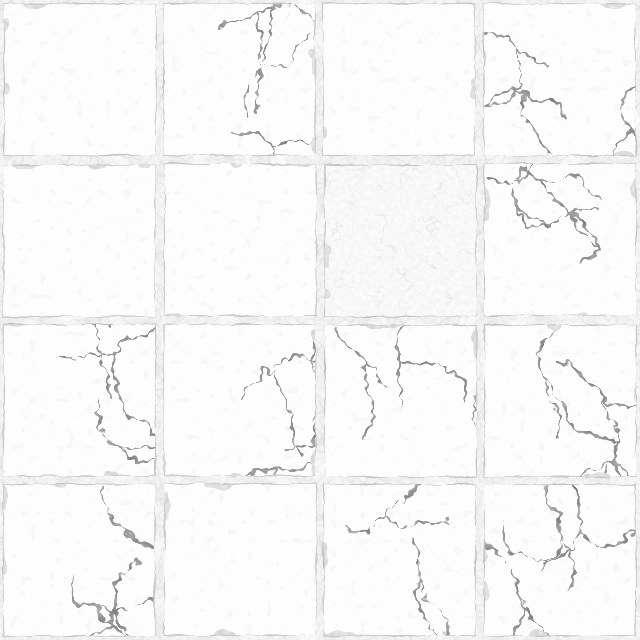
Reproduce this texture map procedurally as a WebGL 2 fragment shader.

```glsl
#version 300 es
precision highp float;

uniform vec2 u_resolution;
out vec4 fragColor;

// Layout, in tile widths
const float TILES = 4.0;
const float TILE_HALF = 0.474;
const float TILE_JITTER = 0.012;
const int CRACKED_TILES = 0xA8FD;   // one bit per tile, from the lower left
const vec2 ROUGH_TILE = vec2(2.0, 2.0);

// Wear
const int CRACKS = 6;
const int CRACK_STEPS = 6;
const float CRACK_HALF_WIDTH = 0.0055;
const float BRANCH_HEADING = -0.95;
const float EDGE_HALF_WIDTH = 0.0025;
const int CHIPS = 3;

// Grey levels
const float GLAZE = 0.992;
const float ROUGH_GLAZE = 0.972;
const float GROUT = 0.95;
const float CHIP = 0.87;
const float EDGE_LINE = 0.73;
const float CRACK_DARK = 0.5;
const float CRACK_PALE = 0.68;

vec2 hash2(vec2 p) {
    vec3 a = fract(p.xyx * vec3(0.1031, 0.1030, 0.0973));
    a += dot(a, a.yzx + 33.33);
    return fract((a.xx + a.yz) * a.zy);
}

float cornerGradient(vec2 cell, vec2 offset, float period) {
    float angle = 6.28319 * hash2(mod(cell, period) + 3.7).x;
    return dot(vec2(cos(angle), sin(angle)), offset);
}

// Gradient noise that wraps around the canvas; frequency is per tile
float noise(vec2 g, float frequency, float shift) {
    vec2 p = g * frequency + shift;
    float period = TILES * frequency;
    vec2 i = floor(p), f = p - i;
    vec2 u = f * f * f * (f * (f * 6.0 - 15.0) + 10.0);
    vec2 e = vec2(1.0, 0.0);
    float low = mix(cornerGradient(i, f, period), cornerGradient(i + e, f - e, period), u.x);
    float high = mix(cornerGradient(i + e.yx, f - e.yx, period),
                     cornerGradient(i + 1.0, f - 1.0, period), u.x);
    return mix(low, high, u.y);
}

float segmentDistance(vec2 p, vec2 a, vec2 b) {
    vec2 ab = b - a;
    return length(p - a - ab * clamp(dot(p - a, ab) / dot(ab, ab), 0.0, 1.0));
}

// Random walks from the tile border, each second one forking off the last
float crackDistance(vec2 p, vec2 id) {
    float d = 1.0;
    vec2 fork = vec2(0.0);
    for (int i = 0; i < CRACKS; i++) {
        vec2 seed = id * 19.0 + float(i) * vec2(7.0, 13.0) + 5.0;
        vec2 r = hash2(seed);
        vec2 side = r - 0.5;
        vec2 a = 0.47 * side / max(max(abs(side.x), abs(side.y)), 0.01);
        float heading = atan(-a.y, -a.x) + 2.0 * (hash2(seed + 41.0).x - 0.5);
        if (i % 2 == 1) {
            a = fork;
            heading = BRANCH_HEADING + 1.6 * side.x;
        }
        for (int j = 0; j < CRACK_STEPS; j++) {
            vec2 turn = hash2(seed + vec2(float(j) * 3.0 + 90.0, 57.0));
            heading += 1.7 * (turn.x - 0.5);
            vec2 b = a + (0.05 + 0.1 * turn.y) * vec2(cos(heading), sin(heading));
            d = min(d, segmentDistance(p, a, b));
            if (j == 2) fork = b;
            a = b;
        }
    }
    return d;
}

// Broken half-ellipses along the tile border
float chipCover(vec2 p, vec2 id, float rough, float px) {
    float cover = 0.0;
    for (int i = 0; i < CHIPS; i++) {
        vec2 r = hash2(id * 23.0 + float(i) * 11.0 + 2.0);
        vec2 size = hash2(id * 29.0 + float(i) * 5.0 + 71.0);
        float angle = 1.570796 * floor(r.x * 4.0);
        vec2 n = vec2(cos(angle), sin(angle));
        float span = 0.03 + 0.06 * size.x, depth = 0.015 + 0.025 * size.y;
        vec2 e = vec2((dot(p, vec2(-n.y, n.x)) - 0.85 * (r.y - 0.5)) / span,
                      (TILE_HALF - dot(p, n)) / depth);
        cover = max(cover, smoothstep(-0.5, 0.5, (1.0 - length(e) + 0.7 * rough) * depth / px));
    }
    return cover;
}

void main() {
    vec2 g = TILES * gl_FragCoord.xy / u_resolution;
    float px = TILES / min(u_resolution.x, u_resolution.y);
    vec2 id = floor(g);
    vec2 p = fract(g) - 0.5 + TILE_JITTER * (hash2(id + 61.0) - 0.5);
    float broad = noise(g, 6.0, 0.0), medium = noise(g, 14.0, 31.0), fine = noise(g, 32.0, 17.0);

    // Glaze with faint specks
    float shade = GLAZE - 0.022 * smoothstep(0.3, 0.42, noise(g, 17.0, 9.0)) + 0.006 * fine;
    if (id == ROUGH_TILE) {
        float relief = noise(g, 5.0, 23.0) + 0.5 * medium + 0.2 * fine;
        float ridge = 1.0 - smoothstep(0.015, 0.06, abs(relief));
        shade = ROUGH_GLAZE - 0.05 * ridge * smoothstep(-0.2, 0.3, broad)
              + 0.025 * fine + 0.02 * noise(g, 60.0, 3.0);
    }

    // Cracks, jagged and broken
    if (((CRACKED_TILES >> int(id.x + TILES * id.y)) & 1) == 1) {
        vec2 warp = 0.05 * vec2(broad, noise(g, 7.0, 43.0))
                  + 0.03 * vec2(noise(g, 22.0, 5.0), noise(g, 22.0, 67.0));
        float width = CRACK_HALF_WIDTH + 0.011 * noise(g, 9.0, 29.0) + 0.009 * fine;
        float crack = smoothstep(0.5, -0.5, (crackDistance(p + warp, id) - width) / px);
        shade = mix(shade, mix(CRACK_DARK, CRACK_PALE, 0.5 + medium), crack);
    }

    // Chips, grout and the worn edge line
    shade = mix(shade, CHIP + 0.08 * fine, chipCover(p, id, medium, px));
    float edge = max(abs(p.x), abs(p.y)) - TILE_HALF + 0.012 * broad + 0.006 * fine;
    float streak = 1.0 - smoothstep(0.02, 0.1, abs(medium + 0.4 * broad));
    float grout = GROUT + 0.05 * broad + 0.03 * fine - 0.035 * streak;
    shade = mix(shade, grout, smoothstep(-0.5, 0.5, edge / px));
    float lineWidth = EDGE_HALF_WIDTH + 0.008 * noise(g, 5.0, 53.0) + 0.004 * medium;
    float line = smoothstep(0.5, -0.5, (abs(edge) - lineWidth) / px);
    shade = mix(shade, EDGE_LINE + 0.15 * medium, 0.8 * line);

    fragColor = vec4(vec3(clamp(shade, 0.0, 1.0)), 1.0);
}
```
